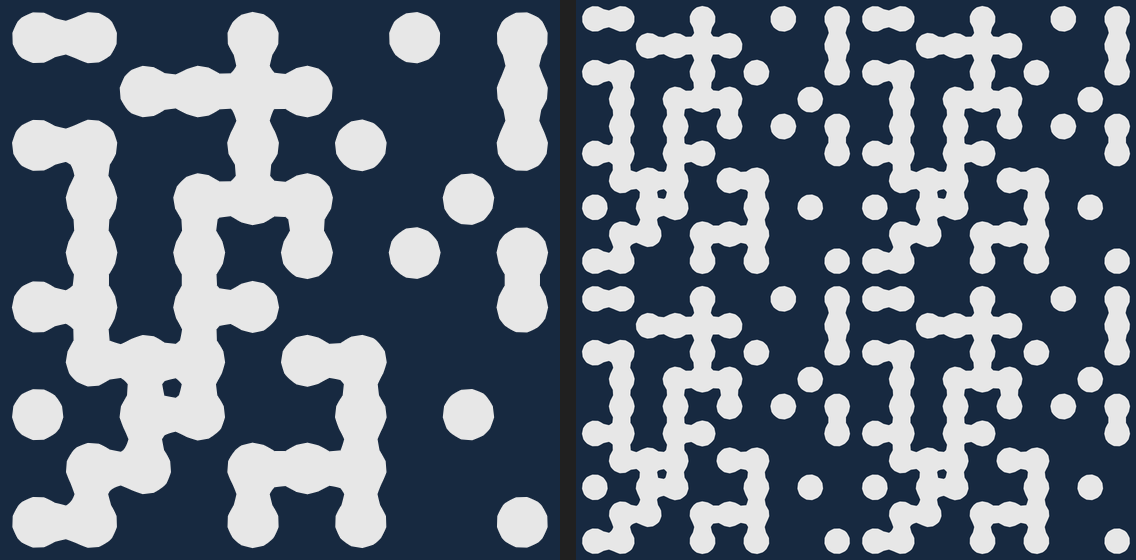
Left, the tile; right, the same tile 2 across and 2 down.
Write a Shadertoy shader that draws this pattern.

```glsl
// Pale blobs on dark navy: half the cells of a 10 x 10 grid hold a metaball, and side
// neighbours melt together. The field is sampled on a 51 x 51 lattice and interpolated,
// which gives the outlines their facets. A thin navy lane round the grid joins the tiles.

const int CELLS = 10;
const int LATTICE = 51;

// Integer hash, 0 to 1
float hash(ivec2 p) {
    uint n = uint(p.x) * 1597u + uint(p.y) * 51749u + 917u;
    n = (n ^ (n >> 15)) * 73244475u;
    n = (n ^ (n >> 13)) * 26699u;
    n ^= n >> 16;
    return float(n & 65535u) / 65536.0;
}

bool isFilled(ivec2 cell) {
    if (min(cell.x, cell.y) < 0 || max(cell.x, cell.y) >= CELLS) return false;

    // Swap the axes and stagger every other column by half the grid
    cell = ivec2((cell.y + 6 + 5 * (cell.x & 1)) % CELLS, (17 - cell.x) % CELLS);

    // Each cell of one half is the opposite of one in the other half,
    // so exactly half of all cells are filled
    bool secondHalf = cell.x >= CELLS / 2;
    if (secondHalf) cell = ivec2(cell.x - CELLS / 2, (7 * cell.y + 3) % CELLS);
    return (hash(cell) < 0.5) != secondHalf;
}

// Sum of short-range balls around a lattice node, zero on the outline
float blobField(ivec2 node) {
    vec2 p = vec2(node % LATTICE) / float(LATTICE) * 10.4 - 0.2;
    ivec2 home = ivec2(floor(p));
    float sum = 0.0;
    for (int y = -1; y <= 1; y++)
    for (int x = -1; x <= 1; x++) {
        ivec2 cell = home + ivec2(x, y);
        if (isFilled(cell)) {
            vec2 d = p - vec2(cell) - 0.5;
            float falloff = max(0.0, 1.0 - dot(d, d) / 0.633);
            sum += falloff * falloff;
        }
    }
    return sum - 0.405;
}

void mainImage(out vec4 fragColor, in vec2 fragCoord) {
    vec2 p = fract(fragCoord / iResolution.xy) * float(LATTICE);
    ivec2 node = ivec2(floor(p));
    vec2 f = fract(p);

    // Field at the four corners of the lattice square
    float a = blobField(node);
    float b = blobField(node + ivec2(1, 0));
    float c = blobField(node + ivec2(0, 1));
    float d = blobField(node + ivec2(1, 1));

    // Bilinear value and slope give the distance to the faceted outline
    float value = mix(mix(a, b, f.x), mix(c, d, f.x), f.y);
    vec2 slope = vec2(mix(b - a, d - c, f.y), mix(c - a, d - b, f.x));
    float edgeDistance = value / max(length(slope), 0.02);
    float pixel = float(LATTICE) / iResolution.y;
    float coverage = clamp(edgeDistance / pixel + 0.5, 0.0, 1.0);

    vec3 navy = vec3(0.09, 0.16, 0.25);
    vec3 paleGrey = vec3(0.906);
    fragColor = vec4(mix(navy, paleGrey, coverage), 1.0);
}
```
